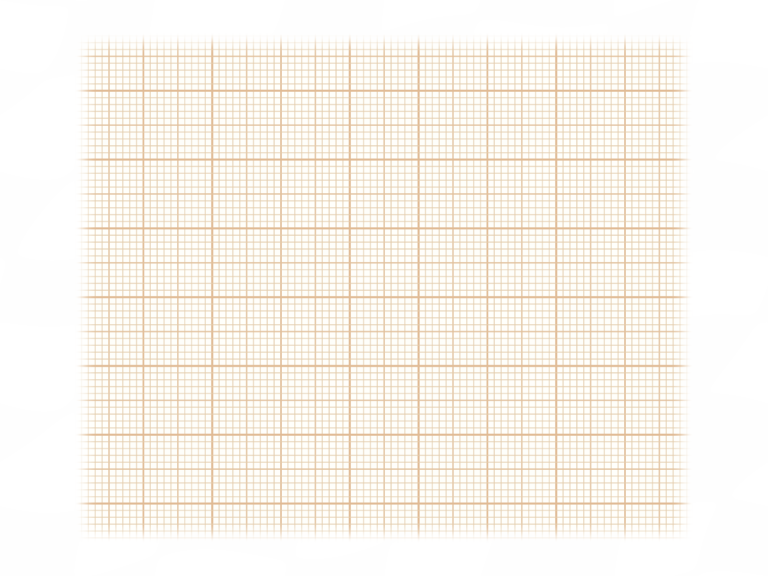
Write a WebGL 2 fragment shader that draws this pattern.

```glsl
#version 300 es
precision highp float;
// Graph paper: fine tan ruling with half and whole divisions, fading into a white border.

#define PITCH 0.11944       // whole division, in canvas heights
#define ORIGIN vec2(0.6073, 0.4841)
#define SUBDIVISIONS 10.0
#define FINE_WIDTH 0.00148
#define HALF_WIDTH 0.0020
#define WHOLE_WIDTH 0.0034
#define SHEET_MIN vec2(0.129, 0.057)
#define SHEET_MAX vec2(1.204, 0.944)
#define FADE 0.040
#define UNEVENNESS 0.14     // strength variation between fine lines
#define SOFTNESS 1.5        // edge filter, in pixel footprints
#define GRAIN 0.004         // faint tone of the bare paper

uniform vec2 u_resolution;
out vec4 fragColor;

const float TAU = 6.2831853;
const vec3 WHITE = vec3(1.0);
const vec3 PAPER = vec3(1.0, 0.999, 0.984);
const vec3 FINE_INK = vec3(0.890, 0.800, 0.675);
const vec3 BOLD_INK = vec3(0.880, 0.730, 0.580);

float hash(float n) {
  return fract(sin(n * 12.9898 + 4.137) * 43758.5453);
}

// Layered sines with whole cycles across the canvas, 0 to 1
float wrappedGrain(vec2 uv) {
  vec2 a = TAU * uv;
  float s = sin(3.0 * a.x + 2.0 * a.y + sin(2.0 * a.y))
          + sin(5.0 * a.y - 4.0 * a.x + sin(3.0 * a.x));
  return 0.5 + 0.25 * s;
}

// Share of the filter footprint covered by a line at distance d
float coverage(float d, float width, float footprint) {
  return clamp(0.5 * (width + footprint) - abs(d), 0.0, min(width, footprint)) / footprint;
}

// Distance to the nearest line of a regular ruling
float lineDistance(float x, float spacing) {
  return x - spacing * floor(x / spacing + 0.5);
}

// Lays one direction of ruling over a colour
vec3 rule(vec3 color, float x, float footprint, float alternate, float fade) {
  float finePitch = PITCH / SUBDIVISIONS;
  float fineIndex = floor(x / finePitch + 0.5);
  float strength = 1.0 + UNEVENNESS * (2.0 * hash(fineIndex + 71.0 * alternate) - 1.0);
  float fine = coverage(lineDistance(x, finePitch), FINE_WIDTH, footprint) * strength;

  float halves = coverage(lineDistance(x, 0.5 * PITCH), HALF_WIDTH, footprint);

  // Upright whole lines alternate in weight, shifting phase past the origin
  float index = floor(x / PITCH + 0.5);
  float lighter = alternate * mod(index + step(0.5, index), 2.0);
  float width = WHOLE_WIDTH * (1.0 - 0.27 * lighter);
  float whole = coverage(lineDistance(x, PITCH), width, footprint);

  color = mix(color, FINE_INK, clamp(fine, 0.0, 1.0) * fade);
  return mix(color, BOLD_INK, max(0.72 * halves, whole) * fade);
}

void main() {
  // Wrapped canvas units: 4/3 wide, 1 high
  vec2 extent = vec2(4.0 / 3.0, 1.0);
  vec2 uv = fract(gl_FragCoord.xy / u_resolution);
  vec2 p = uv * extent;
  vec2 footprint = SOFTNESS * extent / u_resolution;

  // Soft sheet edges; the border wraps without a seam
  vec2 edge = smoothstep(SHEET_MIN, SHEET_MIN + FADE, p)
            * (1.0 - smoothstep(SHEET_MAX - FADE, SHEET_MAX, p));
  float fade = edge.x * edge.y;

  vec3 color = mix(WHITE, PAPER, fade) - GRAIN * wrappedGrain(uv);
  vec2 q = p - ORIGIN;
  color = rule(color, q.x, footprint.x, 1.0, fade);
  color = rule(color, q.y, footprint.y, 0.0, fade);
  fragColor = vec4(color, 1.0);
}
```
